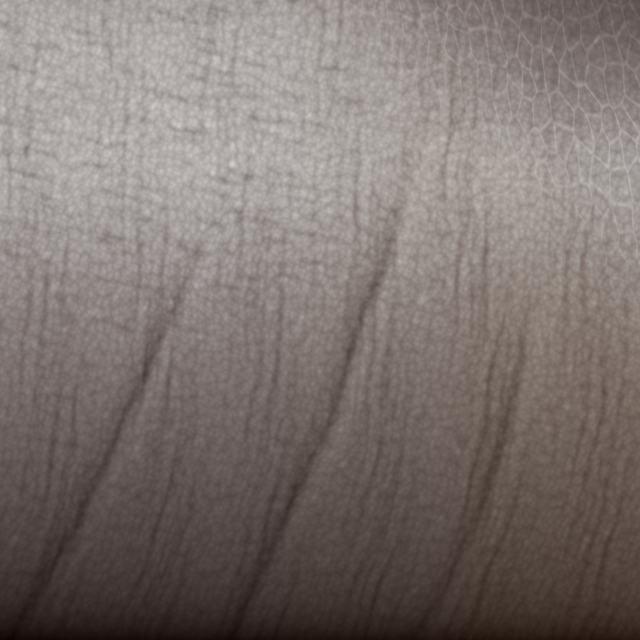
Write a WebGL 1 fragment shader that draws this texture.

```glsl
precision highp float;
// Close view of creased skin in soft light that falls off towards the bottom.
// Cellular noise makes the pores and the net, warped sines the fine grooves,
// scattered soft ellipses the wrinkles and glints, and parabolas the deep folds.
uniform vec2 u_resolution;

vec2 hash2(vec2 p) {
  vec2 k = vec2(dot(p, vec2(127.1, 311.7)), dot(p, vec2(269.5, 183.3)));
  return fract(sin(k) * 43758.55);
}

vec2 rotate(vec2 p, float angle) {
  float c = cos(angle), s = sin(angle);
  return vec2(c * p.x - s * p.y, s * p.x + c * p.y);
}

vec2 wobble(vec2 p) {
  return vec2(sin(p.y * 17.0 + 2.0 * sin(p.x * 11.0)) + 0.5 * sin(p.y * 43.0 + p.x * 29.0),
              sin(p.x * 19.0 + 2.0 * sin(p.y * 13.0)) + 0.5 * sin(p.x * 47.0 - p.y * 31.0));
}

// Distances to the nearest and second nearest cell centre
vec2 cellular(vec2 p) {
  vec2 cell = floor(p), near = vec2(8.0);
  for (int j = -1; j <= 1; j++) {
    for (int i = -1; i <= 1; i++) {
      vec2 id = cell + vec2(float(i), float(j));
      float d = length(id + 0.1 + 0.8 * hash2(id) - p);
      near = d < near.x ? vec2(d, near.x) : vec2(near.x, min(near.y, d));
    }
  }
  return near;
}

// Randomly present soft ellipses, one at most per cell
float flecks(vec2 p, float density, vec2 sharpness) {
  vec2 cell = floor(p);
  float sum = 0.0;
  for (int j = -1; j <= 1; j++) {
    for (int i = -1; i <= 1; i++) {
      vec2 id = cell + vec2(float(i), float(j));
      vec2 d = (p - id - hash2(id + 5.3)) * sharpness;
      vec2 pick = hash2(id + 71.9);
      sum += step(pick.x, density) * (0.4 + 0.6 * pick.y) * exp(-dot(d, d));
    }
  }
  return min(sum, 1.0);
}

// Narrow dark lines of a given frequency that swim slightly along their length
float grooves(vec2 p, float frequency, float phase) {
  float swim = 1.3 * sin(p.y * 9.0 + p.x * 23.0 + phase) + 0.5 * sin(p.y * 31.0 - p.x * 41.0);
  float line = pow(0.5 + 0.5 * sin(p.x * frequency + swim + phase), 3.0);
  float strength = 0.55 + 0.45 * sin(p.x * 37.0 + p.y * 8.0 + phase * 3.0);
  return line * strength;
}

// Deep fold along x = start + slope*y - bend*y*y, shaded left and lit right
float fold(vec2 p, float start, float slope, float bend, float top) {
  float d = p.x - (start + slope * p.y - bend * p.y * p.y);
  float fade = 1.0 - smoothstep(top * 0.55, top, p.y);
  float core = exp(-pow(d / 0.0075, 2.0));
  float shade = exp(-pow((d + 0.012) / 0.02, 2.0));
  float lit = exp(-pow((d - 0.026) / 0.016, 2.0));
  return fade * (0.17 * core + 0.09 * shade - 0.06 * lit);
}

// Broad light: ramp from the dark lower edge to a pale upper plateau
float lighting(vec2 p) {
  float ramp = 0.225 + 0.59 * p.y - 0.12 * exp(-p.y / 0.035);
  float tone = mix(ramp, 0.645, smoothstep(0.6, 0.85, p.y));
  tone += 0.16 * (p.x - 0.5) * (0.45 - p.y);
  tone += 0.035 * exp(-dot(p - vec2(0.35, 0.82), p - vec2(0.35, 0.82)) * 18.0);
  tone -= 0.20 * smoothstep(0.45, 0.0, length((p - 1.0) * vec2(0.8, 1.5)));
  return tone - 0.03 * smoothstep(0.92, 1.0, p.y);
}

// Warm brown shadows, greyer highlights, yellower towards the right
vec3 skinColor(float tone, float warmth) {
  float pale = smoothstep(0.5, 0.66, tone);
  vec3 color = vec3(tone) - mix(vec3(0.0, 0.042, 0.053), vec3(0.0, 0.02, 0.028), pale);
  return color + warmth * vec3(0.008, -0.004, -0.026);
}

void main() {
  vec2 p = gl_FragCoord.xy / u_resolution;
  vec2 warped = p + 0.003 * wobble(p);
  float low = max(0.5 - p.y, 0.0);
  vec2 grain = vec2(warped.x - 0.06 * p.y + 0.36 * low * low, warped.y);
  float corner = smoothstep(1.35, 1.8, p.x + p.y);
  float upperLeft = smoothstep(0.4, 0.65, p.y) * (1.0 - smoothstep(0.5, 0.85, p.x));

  // Pores and fine grooves
  float relief = 0.17 * (0.45 - cellular(grain * vec2(78.0, 58.0)).x);
  relief += 0.11 * (0.45 - cellular(rotate(warped, 0.5) * 125.0).x);
  float lines = 0.6 * grooves(grain, 185.0, 0.7) + 0.5 * grooves(grain, 277.0, 2.9);
  relief -= (0.16 - 0.06 * upperLeft) * (1.0 - 0.7 * corner) * (lines - 0.17);

  // Short cross wrinkles and small glints
  vec2 across = rotate(warped, 0.22);
  float wrinkles = flecks(across * vec2(17.0, 48.0), 0.5, vec2(2.0, 4.2));
  relief -= wrinkles * (0.025 + 0.085 * upperLeft);
  relief += 0.12 * flecks(rotate(grain, -0.3) * vec2(48.0, 40.0), 0.2, vec2(4.0, 4.5));

  // Pale net in the upper right corner
  vec2 net = cellular(rotate(warped, -0.18) * vec2(44.0, 20.0));
  relief += corner * 0.13 * (1.0 - smoothstep(0.0, 0.2, net.y - net.x));

  // Three deep folds
  relief -= fold(warped, 0.355, 0.51, 0.17, 0.9);
  relief -= fold(warped, 0.02, 0.56, 0.14, 0.72);
  relief -= 0.75 * fold(warped, 0.65, 0.55, 0.4, 0.62);

  float tone = lighting(p) * (1.0 + relief);
  float warmth = smoothstep(0.3, 1.0, p.x) * (1.0 - corner);
  gl_FragColor = vec4(clamp(skinColor(tone, warmth), 0.0, 1.0), 1.0);
}
```
